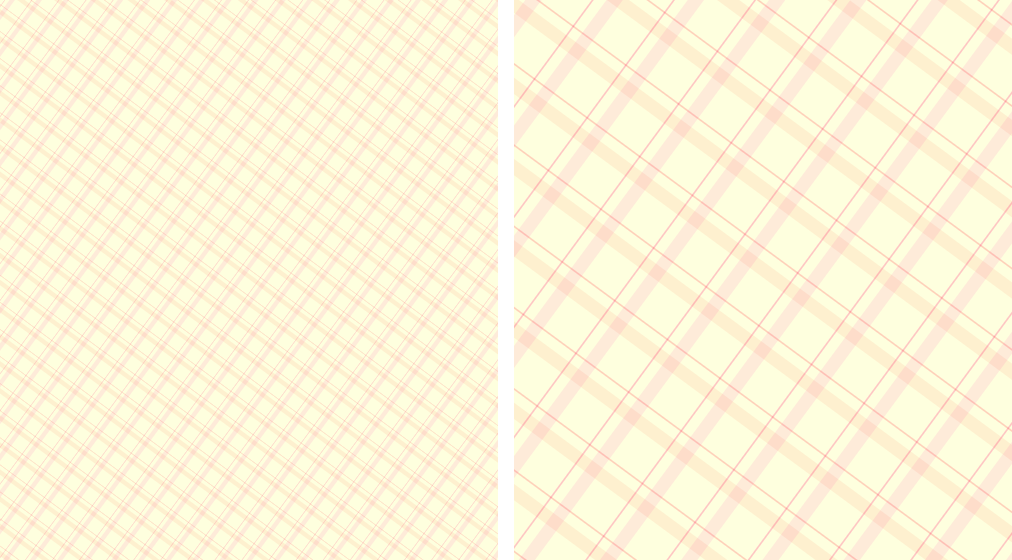
Left, the full canvas; right, a detail of the centre.
Reproduce this pattern procedurally as a Shadertoy shader.

```glsl
// Share of a pixel covered by a stripe repeating once per unit
float stripe(float x, float center, float halfWidth, float pixel) {
    float d = fract(x - center + 0.5) - 0.5;
    float lo = max(d - 0.5 * pixel, -halfWidth);
    float hi = min(d + 0.5 * pixel, halfWidth);
    return max(hi - lo, 0.0) / pixel;
}

// Broad band with a hairline running beside it
vec3 thread(float x, float center, vec3 bandTint, vec3 lineTint, float pixel) {
    float band = stripe(x, center, 0.1, pixel);
    float line = stripe(x, center - 0.27, 0.0125, pixel);
    return mix(vec3(1.0), bandTint, band) * mix(vec3(1.0), lineTint, line);
}

void mainImage(out vec4 fragColor, in vec2 fragCoord) {
    // Rotated plaid grid, measured from the top left
    float tilesPerHeight = 25.69;
    float pixel = tilesPerHeight / iResolution.y;
    vec2 p = vec2(fragCoord.x, iResolution.y - fragCoord.y) * pixel;
    float angle = radians(36.4);
    float u = p.x * cos(angle) + p.y * sin(angle);
    float v = p.y * cos(angle) - p.x * sin(angle);

    // Translucent threads darken the cream cloth where they cross
    vec3 color = vec3(0.995, 1.0, 0.87);
    color *= thread(u, 0.45, vec3(1.0, 0.92, 0.977), vec3(1.0, 0.78, 0.88), pixel);
    color *= thread(v, 0.43, vec3(1.0, 0.94, 0.931), vec3(1.0, 0.82, 0.84), pixel);
    fragColor = vec4(color, 1.0);
}
```
